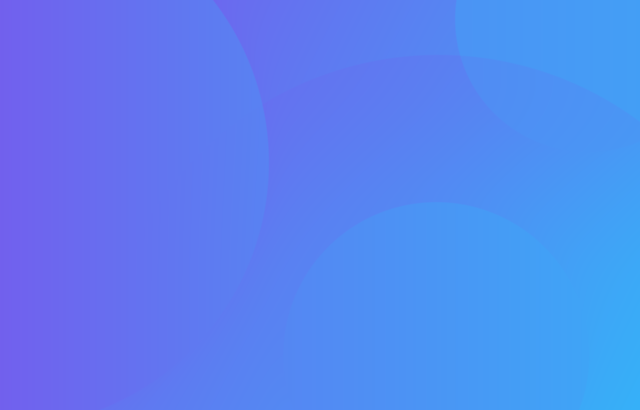
Reproduce this background procedurally as a Shadertoy shader.

```glsl
// Overlapping translucent discs on a diagonal violet to azure gradient.

const vec3 VIOLET = vec3(0.45, 0.37, 0.93);
const vec3 AZURE = vec3(0.22, 0.68, 0.97);
const float EDGE = 0.0025; // half width of a disc edge

// Signed distance to a circle, negative inside
float circle(vec2 p, vec2 center, float radius) {
    return length(p - center) - radius;
}

// Smooth coverage of a shape, never sharper than one pixel
float coverage(float dist) {
    float soft = max(EDGE, 1.0 / iResolution.y);
    return 1.0 - smoothstep(-soft, soft, dist);
}

// Soft falloff outside a shape
float shadow(float dist, float spread) {
    return exp(-max(dist, 0.0) / spread);
}

// Lay a disc with its own tone over the base, with a faint shadow around it
float layDisc(float base, float tone, float dist, float depth) {
    float shaded = base - depth * shadow(dist, 0.03);
    return mix(shaded, tone, coverage(dist));
}

void mainImage(out vec4 fragColor, in vec2 fragCoord) {
    vec2 p = fragCoord / iResolution.y;

    // Tone runs from 0 (violet) to 1 (azure)
    float tone = 0.58 * p.x - 0.29 * p.y + 0.135;

    // Upper right disc
    float corner = circle(p, vec2(1.434, 0.953), 0.324);
    tone = layDisc(tone, 0.30 * p.x + 0.34, corner, 0.008);

    // Wide veil, darkest along its upper rim and fading downward
    float veil = circle(p, vec2(1.069, 0.043), 0.823);
    float veilDepth = mix(0.03, 0.11, smoothstep(0.4, 1.2, p.x))
                    * smoothstep(0.3, 0.8, p.y);
    float veilTone = veilDepth * coverage(veil);
    tone -= veilTone;

    // Lower disc
    float lower = circle(p, vec2(1.064, 0.134), 0.373);
    tone = layDisc(tone, 0.50 * p.x + 0.165, lower, 0.015);

    // Large left disc, with the veil showing faintly through
    float left = circle(p, vec2(0.010, 0.603), 0.646);
    tone = layDisc(tone, 0.67 * p.x + 0.02 - 0.3 * veilTone, left, 0.03);

    fragColor = vec4(mix(VIOLET, AZURE, clamp(tone, 0.0, 1.05)), 1.0);
}
```
